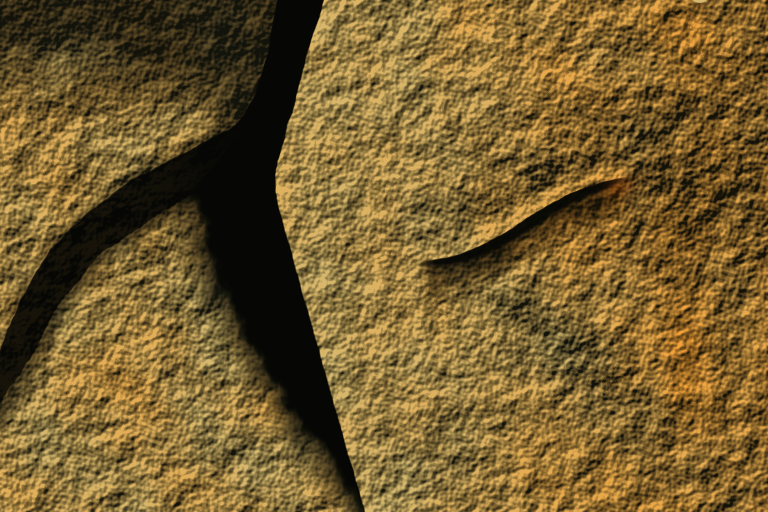
Write a Shadertoy shader that draws this texture.

```glsl
// Three sandstone slabs parted by a black forked crack, with a slanting gouge.
// Slab outlines are signed distances, soft blobs model the large relief, and
// side-lit gradient noise gives the grain; one stone ramp colours it all.
const vec3 VOID = vec3(0.022, 0.027, 0.016), SHADOW = vec3(0.07, 0.075, 0.045);
const vec3 UMBER = vec3(0.29, 0.25, 0.14), OLIVE = vec3(0.46, 0.40, 0.22);
const vec3 SAND = vec3(0.64, 0.56, 0.33), PALE = vec3(0.84, 0.72, 0.43);
const vec3 RUST = vec3(1.14, 0.88, 0.52);
const vec2 LIGHT = vec2(-0.6, 0.8);
const float RELIEF = 2.6, GRAIN_SCALE = 15.0, BUMP_STEP = 0.004;
const vec2 GOUGE_A = vec2(0.82, 0.488), GOUGE_B = vec2(1.235, 0.655);
const vec2 UPPER[12] = vec2[12](
    vec2(-0.1, 1.1), vec2(-0.1, 0.1), vec2(0, 0.316), vec2(0.039, 0.414),
    vec2(0.098, 0.512), vec2(0.166, 0.58), vec2(0.254, 0.648), vec2(0.352, 0.697),
    vec2(0.459, 0.756), vec2(0.498, 0.814), vec2(0.523, 0.902), vec2(0.56, 1.1));
const vec2 LOWER[12] = vec2[12](
    vec2(-0.1, 0.06), vec2(0, 0.209), vec2(0.059, 0.297), vec2(0.107, 0.395),
    vec2(0.195, 0.502), vec2(0.293, 0.57), vec2(0.371, 0.62), vec2(0.459, 0.727),
    vec2(0.5, 0.72), vec2(0.56, 0.5), vec2(0.74, -0.1), vec2(-0.1, -0.1));

vec2 hashGradient(vec2 cell) {
    vec3 q = fract(cell.xyx * vec3(0.1031, 0.1030, 0.0973));
    q += dot(q, q.yzx + 33.33);
    float a = 6.2832 * fract((q.x + q.y) * q.z);
    return vec2(cos(a), sin(a));
}
float gradientNoise(vec2 p) {
    vec2 i = floor(p), f = p - i, e = vec2(0, 1);
    vec2 u = f * f * f * (f * (f * 6.0 - 15.0) + 10.0);
    float a = dot(hashGradient(i), f), b = dot(hashGradient(i + e.yx), f - e.yx);
    float c = dot(hashGradient(i + e), f - e), d = dot(hashGradient(i + 1.0), f - 1.0);
    return 1.4 * mix(mix(a, b, u.x), mix(c, d, u.x), u.y);
}
float fbm(vec2 p) {
    float sum = 0.0, amp = 0.5;
    for (int k = 0; k < 4; k++, amp *= 0.66) {
        sum += amp * gradientNoise(p);
        p = mat2(1.6, 1.2, -1.2, 1.6) * p + 7.3;
    }
    return sum;
}
// Signed distance to a closed outline, negative inside
float outline(vec2 p, vec2 v[12]) {
    float d = 9.0, s = 1.0;
    for (int i = 0, j = 11; i < 12; j = i, i++) {
        vec2 e = v[j] - v[i], w = p - v[i];
        vec2 b = w - e * clamp(dot(w, e) / dot(e, e), 0.0, 1.0);
        d = min(d, dot(b, b));
        bvec3 c = bvec3(p.y >= v[i].y, p.y < v[j].y, e.x * w.y > e.y * w.x);
        if (all(c) || all(not(c))) s = -s;
    }
    return s * sqrt(d);
}
float blob(vec2 p, float x, float y, float rx, float ry, float angle) {
    float c = cos(angle), s = sin(angle);
    p -= vec2(x, y);
    p = vec2(c * p.x + s * p.y, c * p.y - s * p.x) / vec2(rx, ry);
    return exp(-dot(p, p));
}
// Stone colour from shade and rustiness
vec3 stoneColor(float shade, float rust) {
    float t = clamp(shade, 0.0, 1.0) * 4.0;
    vec3 c = mix(SHADOW, UMBER, min(t, 1.0));
    c = mix(c, OLIVE, clamp(t - 1.0, 0.0, 1.0));
    c = mix(c, SAND, clamp(t - 2.0, 0.0, 1.0));
    c = mix(c, PALE, clamp(t - 3.0, 0.0, 1.0));
    return c * mix(vec3(1), RUST, clamp(rust, 0.0, 1.0));
}
void mainImage(out vec4 fragColor, in vec2 fragCoord) {
    vec2 p = fragCoord / iResolution.y;
    float aa = 1.0 / iResolution.y;
    // Grain, mottling and pale hairline flakes
    float grain = fbm(p * GRAIN_SCALE);
    float bump = grain - fbm((p + LIGHT * BUMP_STEP) * GRAIN_SCALE);
    float mottle = gradientNoise(p * 6.0 + 3.0) + 0.5 * gradientNoise(p * 13.0);
    float vein = abs(gradientNoise(p * 24.0 + grain * 1.5));
    float flakes = smoothstep(0.06, 0.0, vein) * smoothstep(0.0, 0.4, mottle + grain);
    float crust = RELIEF * bump + 0.16 * grain + 0.06 * mottle + 0.12 * flakes;
    // Slab edges, slightly chipped
    vec2 q = p + 0.004 * vec2(grain, -grain);
    float upper = outline(q, UPPER), lower = outline(q, LOWER);
    float right = 0.96 * (0.53 + 0.283 * length(vec2(q.y - 0.643, 0.0245)) - q.x);
    // Crack walls, faintly brown on the left branch
    float wall = smoothstep(0.52, 0.2, p.x) * clamp(0.5 + 5.0 * bump + grain, 0.0, 1.0);
    vec3 col = VOID + vec3(0.07, 0.048, 0.02) * wall;
    // Upper left slab: dark along the top and right flank
    float sun = smoothstep(0.96, 0.76, p.y + 0.05 * mottle + 0.12 * p.x);
    sun *= 1.0 - 0.85 * smoothstep(0.37, 0.49, p.x + 0.25 * (p.y - 0.75));
    sun *= 0.55 + 0.45 * smoothstep(0.0, 0.025, -upper);
    float v = mix(0.1, 0.59, sun) + crust * mix(0.45, 1.0, sun);
    col = mix(col, stoneColor(v, 0.3 + 0.25 * mottle), smoothstep(aa, -aa, upper));
    // Lower left slab: rolls into shade on its right
    float drop = 0.57 - p.y, shadeX = 0.37 + drop * (0.3 + 0.5 * drop);
    sun = smoothstep(0.045, -0.06, p.x - shadeX + 0.035 * grain);
    sun *= 0.4 + 0.6 * smoothstep(0.0, 0.04, -lower);
    v = (0.63 + crust) * sun - 0.1 * blob(p, 0.32, 0.5, 0.14, 0.08, -0.9);
    vec3 stone = mix(VOID, stoneColor(v, 0.25 + 0.35 * mottle), smoothstep(0.0, 0.25, sun));
    col = mix(col, stone, smoothstep(aa, -aa, lower));
    // Right slab: large hollows and swells
    v = 0.67 - 0.13 * smoothstep(0.72, 1.4, p.x) + 0.08 * smoothstep(-0.06, 0.0, right);
    v -= 0.24 * blob(p, 1.06, 0.675, 0.27, 0.065, 0.42) + 0.22 * blob(p, 1.33, 0.61, 0.13, 0.1, 0.3);
    v -= 0.27 * blob(p, 1.12, 0.31, 0.22, 0.055, -0.7) + 0.15 * blob(p, 0.86, 0.12, 0.09, 0.05, -0.3);
    v += 0.1 * blob(p, 1.24, 0.38, 0.1, 0.06, -0.6) - 0.1 * blob(p, 1.46, 0.72, 0.15, 0.25, 0.0);
    // Gouge: lit lip, brown slope and black slit
    float t = (p.x - GOUGE_A.x) / (GOUGE_B.x - GOUGE_A.x);
    float below = mix(GOUGE_A.y, GOUGE_B.y, t) - 0.016 * sin(6.2832 * t) + 0.004 * grain - p.y;
    float span = smoothstep(-0.02, 0.08, t) * smoothstep(1.04, 0.88, t);
    v += 0.2 * span * smoothstep(-0.045, -0.015, below) * smoothstep(0.004, -0.006, below);
    float slope = span * smoothstep(-0.002, 0.004, below);
    slope *= 1.0 - smoothstep(0.03, mix(0.12, 0.085, t), below + 0.02 * grain);
    v = mix(v, 0.09, 0.9 * slope) + crust * (1.0 - 0.6 * slope);
    float rust = 0.15 + 0.55 * smoothstep(0.7, 1.35, p.x) + 0.25 * mottle + 0.3 * slope;
    rust += 0.35 * blob(p, 1.33, 0.34, 0.04, 0.16, 0.0) - 0.5 * blob(p, 1.12, 0.29, 0.2, 0.08, -0.7);
    float slit = 0.006 + 0.018 * sin(3.1416 * clamp(t, 0.0, 1.0));
    slit = smoothstep(-aa, aa, below) * smoothstep(slit + 0.008, slit - 0.004, below);
    stone = mix(stoneColor(v, rust), VOID, 0.92 * slit * span);
    stone += vec3(0.16, 0.05, 0) * blob(p, 1.21, 0.635, 0.03, 0.018, 0.4);
    float pebble = length((p - vec2(1.367, 1.003)) * vec2(0.8, 1.4)) - 0.012;
    stone = mix(stone, PALE, smoothstep(aa, -aa, pebble));
    col = mix(col, stone, smoothstep(aa, -aa, right));
    fragColor = vec4(clamp(col, 0.0, 1.0), 1);
}
```
